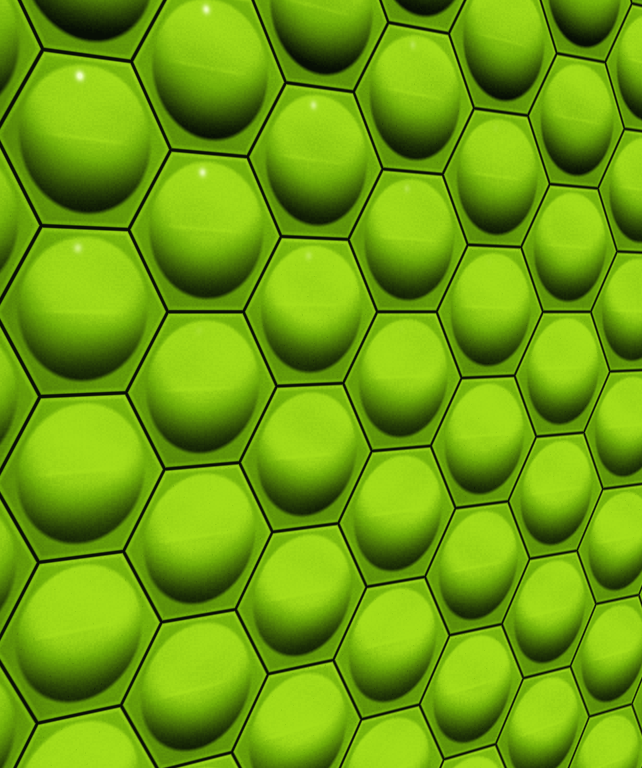
Write a Shadertoy shader that draws this pattern.

```glsl
// Glossy green domes in hexagonal panels on a wall receding to the right.

float hash(vec2 p) {
    return fract(sin(dot(p, vec2(127.1, 311.7))) * 4375.85);
}

// Cellular noise: distance to the nearest jittered point.
float cellular(vec2 p) {
    vec2 base = floor(p);
    float nearest = 2.0;
    for (int y = -1; y <= 1; y++)
    for (int x = -1; x <= 1; x++) {
        vec2 id = base + vec2(x, y);
        vec2 point = id + vec2(hash(id), hash(id + 19.7));
        nearest = min(nearest, length(point - p));
    }
    return nearest;
}

// Flat-topped hexagons of height 1.
vec2 hexCentre(vec2 q) {
    vec2 pitch = vec2(1.732, 1.0);
    vec2 a = round(q / pitch) * pitch;
    vec2 b = (floor(q / pitch) + 0.5) * pitch;
    return dot(q - a, q - a) < dot(q - b, q - b) ? a : b;
}

float hexEdge(vec2 p) {
    p = abs(p);
    return 0.5 - max(p.y, dot(p, vec2(0.866, 0.5)));
}

// Tone to colour: near black, leaf green, lime.
vec3 enamel(float tone) {
    vec3 shade = mix(vec3(0.03, 0.06, 0.02), vec3(0.43, 0.68, 0.03), clamp(tone / 0.7, 0.0, 1.0));
    return mix(shade, vec3(0.64, 0.87, 0.10), smoothstep(0.66, 0.98, tone));
}

float domeTone(vec2 s, vec2 canvas, float seed) {
    // Light from above leaves a dark crescent below.
    float depth = length(s * vec2(0.85, 1.0) - vec2(0.03, 0.55));
    float tone = 0.92 - 0.82 * smoothstep(0.6, 1.55, depth);
    tone -= 0.13 * smoothstep(0.5, 1.0, canvas.y) * smoothstep(0.9, -0.3, s.y);

    // Reflected horizon: a thin pale streak over a darker band.
    float horizon = s.y - 0.02 - 0.12 * (seed - 0.5) + 0.1 * s.x * (canvas.y - 0.45);
    float fade = smoothstep(0.85, 0.3, abs(s.x + 0.1));
    tone += 0.05 * fade * exp(-pow(horizon / 0.03, 2.0));
    return tone - 0.035 * fade * smoothstep(0.03, -0.03, horizon) * smoothstep(-0.6, 0.0, horizon);
}

void mainImage(out vec4 fragColor, in vec2 fragCoord) {
    vec2 canvas = fragCoord / iResolution.y;

    // Perspective: canvas back onto the plane of the wall.
    mat3 view = mat3(0.2039, 0.0, 0.0797,
                     0.001, 0.2174, -0.015,
                     0.1107, 0.0, 1.0);
    vec3 wall = inverse(view) * vec3(canvas - vec2(0.0, 0.594), 1.0);
    vec2 q = wall.xy / wall.z;
    float soft = 0.7 * length(fwidth(q));

    vec2 centre = hexCentre(q);
    vec2 local = q - centre;
    float edge = hexEdge(local);
    float seed = hash(round(centre * 2.0));

    // Flat panel with a pale bevel along the seam.
    float panel = 0.66 + 0.16 * local.y + 0.05 * local.x;
    panel += 0.12 * smoothstep(0.045, 0.02, edge);

    // Raised dome.
    vec2 s = (local - vec2(0.0, 0.015)) / 0.437;
    float cover = smoothstep(0.035 + soft, -0.035 - soft, length(s) - 0.985);
    float tone = mix(panel, domeTone(s, canvas, seed), cover);

    // Uneven finish, sparse dust and fine grain.
    tone += 0.012 * (sin(q.x * 9.0 + 2.0 * sin(q.y * 7.0)) + sin(q.y * 13.0 + q.x * 5.0));
    tone -= 0.06 * smoothstep(0.04, 0.02, cellular(q * 6.0)) * step(0.6, seed);
    tone += 0.04 * (hash(floor(canvas * 400.0)) - 0.5);
    tone += 0.03 * (seed - 0.5) - 0.08 * smoothstep(0.08, 0.0, canvas.x);
    vec3 colour = enamel(tone);

    // Lamp glint, strongest on the upper left domes.
    float glint = exp(-dot(s - vec2(-0.12, 0.83), s - vec2(-0.12, 0.83)) / 0.004);
    glint *= smoothstep(0.5, 0.85, canvas.y) * smoothstep(0.75, 0.1, canvas.x);
    colour = mix(colour, vec3(0.93, 1.0, 0.75), min(1.0, 1.2 * glint));

    // Dark seams between panels.
    float seam = smoothstep(0.011 + soft, 0.011 - soft, edge);
    colour = mix(colour, vec3(0.03, 0.05, 0.02), seam);

    fragColor = vec4(colour, 1.0);
}
```
